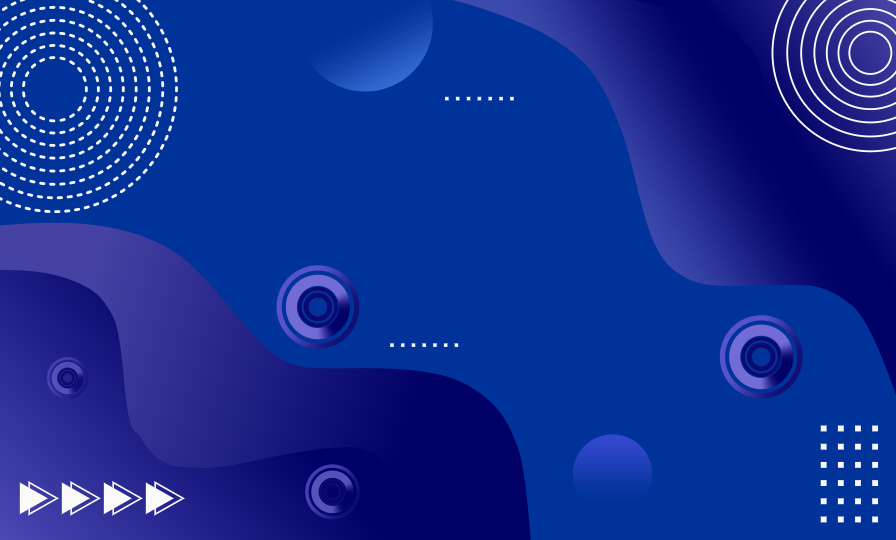
Write a Shadertoy shader that draws this background.

```glsl
// Abstract blue backdrop: layered gradient waves bounded by smooth cubic curves,
// with discs, concentric rings, dashed circles, dots and arrows drawn from
// distance functions. Layout space is 7.68 x 4.60 with y pointing down.

#define SIZE vec2(7.68, 4.60)
#define BASE vec3(0.0, 0.20, 0.60)
#define NAVY vec3(0.0, 0.0, 0.40)
#define HAZE vec3(0.24, 0.29, 0.68)
#define VIOLET vec3(0.27, 0.26, 0.64)
#define LAVENDER vec3(0.45, 0.42, 0.84)
#define WHITE vec3(0.98)
#define DASH_PERIOD 0.085
#define TAU 6.2831853

// Wave boundaries: each knot holds x, y and slope.
const vec3 LEFT_BACK[10] = vec3[10](
    vec3(0.0, 1.92, -0.08), vec3(1.0, 1.95, 0.22), vec3(1.5, 2.15, 0.65),
    vec3(2.0, 2.65, 1.15), vec3(2.35, 3.02, 0.75), vec3(2.7, 3.135, 0.03),
    vec3(3.8, 3.2, 0.25), vec3(4.2, 3.42, 0.9), vec3(4.45, 3.85, 3.0),
    vec3(4.56, 4.75, 14.0));
const vec3 LEFT_FRONT[10] = vec3[10](
    vec3(0.0, 2.30, 0.0), vec3(0.75, 2.45, 0.55), vec3(0.97, 2.70, 2.0),
    vec3(1.04, 3.02, 8.0), vec3(1.08, 3.4, 8.0), vec3(1.2, 3.72, 1.7),
    vec3(1.7, 3.985, 0.05), vec3(2.3, 3.9, -0.2), vec3(3.0, 3.81, 0.0),
    vec3(3.85, 4.65, 1.8));
const vec3 RIGHT_BACK[10] = vec3[10](
    vec3(3.7, -0.04, 0.2), vec3(4.5, 0.21, 0.42), vec3(5.0, 0.53, 0.95),
    vec3(5.35, 1.18, 2.9), vec3(5.55, 1.92, 3.0), vec3(5.85, 2.35, 0.6),
    vec3(6.2, 2.435, 0.03), vec3(6.9, 2.43, 0.03), vec3(7.3, 2.60, 0.8),
    vec3(7.7, 3.42, 2.8));
const vec3 RIGHT_FRONT[10] = vec3[10](
    vec3(5.2, -0.03, 0.1), vec3(6.0, 0.14, 0.3), vec3(6.4, 0.38, 1.1),
    vec3(6.55, 0.72, 5.0), vec3(6.6, 1.10, 9.0), vec3(6.66, 1.46, 4.0),
    vec3(6.85, 1.84, 1.4), vec3(7.0, 2.01, 1.0), vec3(7.2, 2.20, 0.9),
    vec3(7.7, 2.62, 0.8));

float pixel() { return SIZE.y / iResolution.y; }
float fill(float d) { return clamp(0.5 - d / pixel(), 0.0, 1.0); }
float band(float r, float inner, float outer) {
    return fill(abs(r - 0.5 * (inner + outer)) - 0.5 * (outer - inner));
}
float box(vec2 q, float halfSize) { return max(abs(q.x), abs(q.y)) - halfSize; }

// Offset from the nearest cell of a finite grid.
vec2 repeat(vec2 p, vec2 origin, vec2 spacing, vec2 count) {
    vec2 cell = clamp(round((p - origin) / spacing), vec2(0.0), count - 1.0);
    return p - origin - spacing * cell;
}

// Approximate signed distance to a Hermite curve, negative below it.
float waveDistance(vec2 p, vec3 knots[10]) {
    float x = clamp(p.x, knots[0].x, knots[9].x);
    int i = 0;
    for (int j = 1; j < 9; j++) if (x > knots[j].x) i = j;
    vec3 a = knots[i], b = knots[i + 1];
    float w = b.x - a.x, t = (x - a.x) / w, rise = b.y - a.y;
    float c1 = a.z * w;
    float c2 = 3.0 * rise - (2.0 * a.z + b.z) * w;
    float c3 = (a.z + b.z) * w - 2.0 * rise;
    float y = a.y + t * (c1 + t * (c2 + t * c3));
    float slope = (c1 + t * (2.0 * c2 + 3.0 * t * c3)) / w;
    return (y - p.y) * inversesqrt(1.0 + slope * slope);
}

// Arrow pointing right, its base centred at the origin.
float triangle(vec2 q) {
    return max(-q.x, (abs(q.y) * 0.24 + q.x * 0.135 - 0.0324) / 0.275);
}

// Nested rings with a dark sweep towards the lower right.
void rosette(inout vec3 color, vec2 q, float scale, float glow) {
    float r = length(q);
    float facing = 0.5 + 0.5 * dot(q / max(r, 0.001), vec2(0.87, 0.5));
    vec3 rim = mix(VIOLET * 1.25, NAVY + 0.06, smoothstep(0.2, 1.0, facing));
    vec3 body = mix(LAVENDER, NAVY, smoothstep(0.72, 0.99, facing));
    color = mix(color, rim, band(r, 0.31 * scale, 0.355 * scale) * glow);
    color = mix(color, body, band(r, 0.18 * scale, 0.275 * scale) * glow);
    color = mix(color, NAVY + 0.04, band(r, 0.14 * scale, 0.172 * scale));
    color = mix(color, NAVY + 0.04, band(r, 0.08 * scale, 0.122 * scale));
}

void mainImage(out vec4 fragColor, in vec2 fragCoord) {
    vec2 p = fragCoord / iResolution.xy * SIZE;
    p.y = SIZE.y - p.y;
    vec3 color = BASE;

    // Fading discs
    vec2 q = p - vec2(3.13, 0.20);
    float fade = smoothstep(-0.05, 0.75, dot(q, vec2(0.45, 0.89)));
    color = mix(color, vec3(0.24, 0.45, 0.86), fill(length(q) - 0.58) * fade);
    q = p - vec2(5.25, 4.04);
    fade = 1.0 - smoothstep(-0.34, 0.25, q.y);
    color = mix(color, vec3(0.20, 0.28, 0.80), fill(length(q) - 0.34) * fade);

    // Gradient waves, back to front on each side
    float t = smoothstep(3.6, 5.05, dot(p, vec2(0.857, -0.514)));
    color = mix(color, mix(HAZE, NAVY, t), fill(-waveDistance(p, RIGHT_BACK)));
    t = clamp(dot(p - vec2(6.0, 0.0), vec2(0.83, -0.56)) / 1.3, 0.0, 1.0);
    color = mix(color, mix(NAVY, VIOLET, t), fill(-waveDistance(p, RIGHT_FRONT)));
    t = clamp((dot(p, vec2(0.96, 0.28)) - 1.4) / 3.0, 0.0, 1.0);
    color = mix(color, mix(VIOLET, NAVY, t), fill(waveDistance(p, LEFT_BACK)));
    t = clamp(dot(p - vec2(0.0, 4.6), vec2(0.75, -0.66)) / 2.5, 0.0, 1.0);
    color = mix(color, mix(VIOLET * 1.1, NAVY, t), fill(waveDistance(p, LEFT_FRONT)));

    // Rosettes
    rosette(color, p - vec2(2.725, 2.615), 1.0, 1.0);
    rosette(color, p - vec2(6.525, 3.04), 1.0, 1.0);
    rosette(color, p - vec2(0.58, 3.22), 0.5, 0.6);
    rosette(color, p - vec2(2.85, 4.19), 0.66, 0.75);

    // Dashed circles at the left and plain circles at the right
    float ink = 0.0;
    q = p - vec2(0.47, 0.76);
    float turn = atan(q.y, q.x) / TAU + 0.5;
    float ringRadius = length(p - vec2(7.46, 0.45));
    for (float i = 0.0; i < 8.0; i++) {
        float r = 0.27 + 0.102 * i + 0.0012 * i * i;
        float count = floor(TAU * r / DASH_PERIOD);
        float along = abs(fract(turn * count) - 0.5) * TAU * r / count;
        vec2 dash = vec2(max(along - 0.014, 0.0), length(q) - r);
        ink = max(ink, fill(length(dash) - 0.012));
        float plain = 0.18 + 0.09 * i + 0.0033 * i * i;
        if (i < 7.0) ink = max(ink, fill(abs(ringRadius - plain) - 0.008));
    }

    // Dot rows, dot grid and arrows
    ink = max(ink, fill(box(repeat(p, vec2(3.83, 0.84), vec2(0.093), vec2(7, 1)), 0.015)));
    ink = max(ink, fill(box(repeat(p, vec2(3.36, 2.94), vec2(0.092), vec2(7, 1)), 0.015)));
    ink = max(ink, fill(box(repeat(p, vec2(7.06, 3.65), vec2(0.147, 0.155), vec2(4, 6)), 0.025)));
    for (float i = 0.0; i < 4.0; i++) {
        q = p - vec2(0.17 + 0.36 * i, 4.245);
        float outline = abs(triangle(q - vec2(0.08, 0.0))) - 0.007;
        ink = max(ink, fill(min(triangle(q), outline)));
    }
    fragColor = vec4(mix(color, WHITE, ink), 1.0);
}
```
